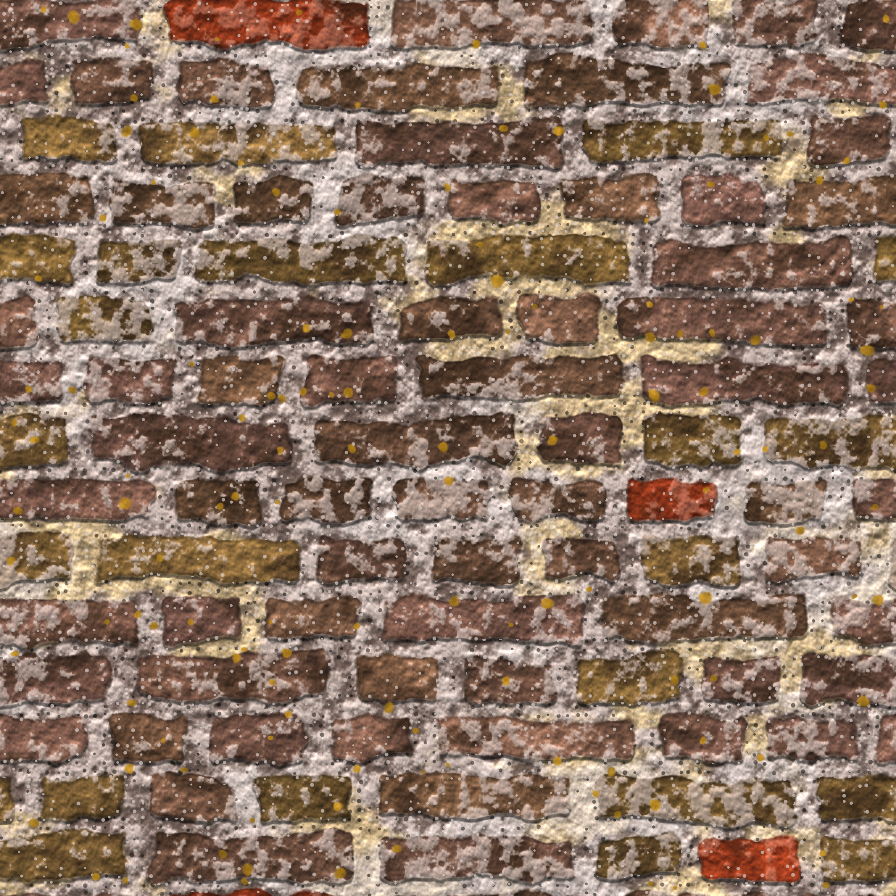
Write a three.js fragment shader that draws this texture.

```glsl
varying vec2 vUv;

const float ROWS = 15.0;
const float PAIRS = 4.0;            // each pair is one stretcher or two headers
const float ROW_OFFSET = 0.137;
const float STRETCHERS = 0.56;
const vec2 JOINT = vec2(0.022, 0.016);
const float CORNER = 0.007;
const float WARP = 0.011;
const float ROUGHNESS = 0.019;
const float EDGE = 0.0018;
const float SHADOW_DROP = 0.0045;
const float RED_SHARE = 0.045;
const float OLIVE_SHARE = 0.24;

const vec3 BROWN = vec3(0.44, 0.32, 0.23);
const vec3 MAUVE = vec3(0.52, 0.37, 0.32);
const vec3 OLIVE = vec3(0.50, 0.39, 0.19);
const vec3 RED = vec3(0.60, 0.23, 0.12);
const vec3 SOOT = vec3(0.23, 0.16, 0.11);
const vec3 MORTAR_DARK = vec3(0.43, 0.36, 0.33);
const vec3 MORTAR_LIGHT = vec3(0.76, 0.69, 0.66);
const vec3 CREAM = vec3(0.82, 0.71, 0.52);
const vec3 CHALK = vec3(0.85, 0.80, 0.78);
const vec3 LICHEN = vec3(0.70, 0.51, 0.10);

float hash(vec2 p) {
  vec3 q = fract(p.xyx * 0.1031);
  q += dot(q, q.yzx + 33.33);
  return fract((q.x + q.y) * q.z);
}

// Value noise that wraps after n cells
float noise(vec2 uv, vec2 n) {
  vec2 p = uv * n, i = floor(p), f = fract(p);
  f = f * f * (3.0 - 2.0 * f);
  vec2 a = mod(i, n), b = mod(i + 1.0, n), seed = n.yx * 3.0;
  return mix(mix(hash(a + seed), hash(vec2(b.x, a.y) + seed), f.x),
             mix(hash(vec2(a.x, b.y) + seed), hash(b + seed), f.x), f.y);
}

float fbm(vec2 uv, vec2 n) {
  float sum = 0.0, amp = 0.533;
  for (int k = 0; k < 4; k++) {
    sum += amp * noise(uv, n);
    n *= 2.0;
    amp *= 0.5;
  }
  return sum;
}

// One randomly placed dot in some of the n by n cells
float dots(vec2 uv, float n, float share, float radius) {
  vec2 cell = mod(floor(uv * n), n);
  vec2 center = 0.3 + 0.4 * vec2(hash(cell + n), hash(cell + n + 71.0));
  float size = radius * (0.5 + 0.5 * hash(cell + 133.0));
  float d = length(fract(uv * n) - center);
  return step(hash(cell + 211.0), share) * (1.0 - smoothstep(size * 0.6, size, d));
}

// Distance to the brick outline, and the brick's id
vec3 brickAt(vec2 uv) {
  vec2 p = uv + WARP * (vec2(noise(uv, vec2(9.0, 13.0)), noise(uv, vec2(11.0, 17.0))) - 0.5);
  float y = p.y * ROWS - ROW_OFFSET;
  float row = mod(floor(y), ROWS);
  float x = p.x * PAIRS + 0.25 * mod(row, 2.0) + 0.5 * hash(vec2(row, 3.0));
  vec2 id = vec2(mod(floor(x), PAIRS), row);
  vec2 cell = fract(vec2(x, y));
  vec2 span = vec2(0.0, 1.0);
  float split = 0.5 + 0.1 * (hash(id + 40.0) - 0.5);
  if (hash(id + 17.0) > STRETCHERS) {
    if (cell.x < split) span.y = split;
    else { span.x = split; id.x += PAIRS; }
  }
  vec2 scale = vec2(PAIRS, ROWS);
  vec2 local = (cell - vec2(0.5 * (span.x + span.y), 0.5)) / scale;
  vec2 extent = 0.5 * (vec2(span.y - span.x, 1.0) / scale - JOINT);
  extent -= vec2(0.005, 0.003) * vec2(hash(id + 81.0), hash(id + 93.0));
  vec2 q = abs(local) - extent + CORNER;
  float d = length(max(q, 0.0)) + min(max(q.x, q.y), 0.0) - CORNER;
  d += ROUGHNESS * (fbm(uv, vec2(32.0, 40.0)) - 0.5);
  return vec3(d, id);
}

void main() {
  vec2 uv = vUv;
  vec3 brick = brickAt(uv);
  vec2 id = brick.yz;
  float face = 1.0 - smoothstep(-EDGE, EDGE, brick.x);
  float patches = fbm(uv, vec2(7.0, 9.0));
  float blotch = fbm(uv, vec2(22.0, 34.0));
  float grain = fbm(uv, vec2(85.0));
  float relief = grain - fbm(uv + vec2(-0.001, 0.003), vec2(85.0));

  // Mortar: gritty grey with cream and chalky repairs
  vec3 mortar = mix(MORTAR_DARK, MORTAR_LIGHT, smoothstep(0.27, 0.65, grain + 0.3 * (blotch - 0.5)));
  float cream = smoothstep(0.56, 0.68, fbm(uv + 0.37, vec2(8.0, 11.0)) + 0.25 * (blotch - 0.5));
  mortar = mix(mortar, CREAM * (0.75 + 0.5 * grain), 0.8 * cream);
  mortar = mix(mortar, CHALK, 0.65 * smoothstep(0.54, 0.68, patches + 0.2 * (grain - 0.5)));
  mortar *= 1.0 - 0.5 * dots(uv + 0.13, 95.0, 0.3, 0.3);

  // Brick: one tone each, mottled and sooty
  float kind = hash(id + 5.0);
  float red = step(kind, RED_SHARE);
  vec3 clay = mix(BROWN, MAUVE, hash(id + 29.0));
  clay = mix(clay, OLIVE, 0.75 * step(1.0 - OLIVE_SHARE, kind));
  clay = mix(clay, RED, red);
  clay *= (0.82 + 0.36 * hash(id + 57.0)) * (0.68 + 0.65 * blotch);
  clay = mix(clay, SOOT, 0.6 * smoothstep(0.48, 0.7, fbm(uv + 0.61, vec2(16.0, 28.0))));
  clay *= 0.72 + 0.56 * grain;
  clay *= 1.0 - 0.3 * smoothstep(-0.006, 0.0, brick.x);

  // Pale crust spreading over the brick faces
  float crust = smoothstep(0.53, 0.68, grain + 0.55 * (patches - 0.5) + 0.2 * (blotch - 0.5));
  clay = mix(clay, MORTAR_LIGHT * 0.93, crust * mix(0.75, 0.3, red));

  // Shadow under the lower edges
  float above = brickAt(uv + vec2(0.0, SHADOW_DROP)).x;
  float shadow = (1.0 - face) * (1.0 - smoothstep(-EDGE, EDGE, above));
  vec3 color = mix(mortar * (1.0 - 0.55 * shadow), clay, face);

  // Surface relief, pale grit and lichen
  color *= 1.0 + 1.5 * relief;
  color = mix(color, CHALK, 0.7 * dots(uv, 110.0, 0.22 + 0.25 * (1.0 - face), 0.3));
  vec2 ragged = uv + 0.008 * (vec2(grain, blotch) - 0.5);
  float lichen = max(dots(ragged, 17.0, 0.17, 0.15), dots(ragged + 0.29, 31.0, 0.08, 0.18));
  color = mix(color, LICHEN * (0.65 + 0.7 * grain), 0.85 * lichen);

  gl_FragColor = vec4(clamp(color, 0.0, 1.0), 1.0);
}
```
